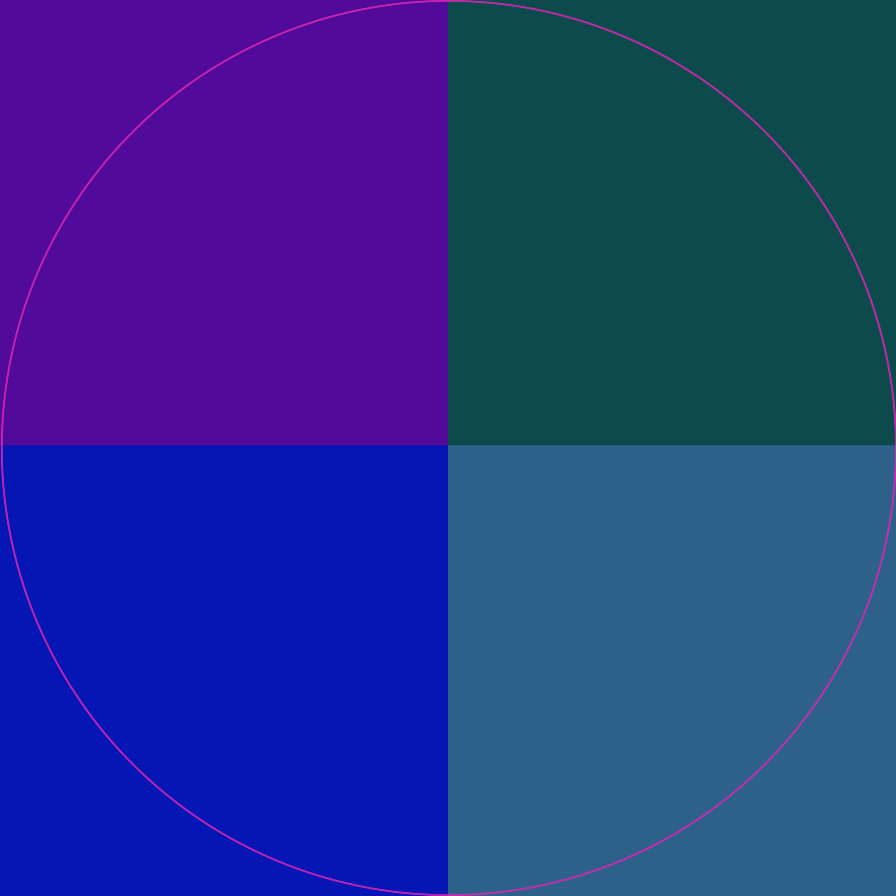
A WebGL 2 fragment shader for this background:

```glsl
#version 300 es
precision highp float;
// Four flat colour quadrants with a thin magenta ring touching the canvas edges.

uniform vec2 u_resolution;
out vec4 fragColor;

const vec3 PURPLE = vec3(0.318, 0.040, 0.600);
const vec3 GREEN = vec3(0.052, 0.292, 0.298);
const vec3 BLUE = vec3(0.025, 0.085, 0.710);
const vec3 STEEL = vec3(0.178, 0.382, 0.542);
const vec3 MAGENTA = vec3(0.840, 0.150, 0.700);

const vec2 SPLIT = vec2(0.500, 0.503);
const vec2 RING_CENTER = vec2(0.501, 0.500);
const float RING_RADIUS = 0.499;
const float RING_HALF_WIDTH = 0.0011;
const float RING_OPACITY = 0.85;

// Colour of the four quadrants, blended over one pixel at the seams
vec3 quadrants(vec2 uv, float pixel) {
    vec2 side = smoothstep(-0.5 * pixel, 0.5 * pixel, uv - SPLIT);
    vec3 lower = mix(BLUE, STEEL, side.x);
    vec3 upper = mix(PURPLE, GREEN, side.x);
    return mix(lower, upper, side.y);
}

// Coverage of the thin circle outline
float ringMask(vec2 uv, float pixel) {
    float edge = abs(length(uv - RING_CENTER) - RING_RADIUS) - RING_HALF_WIDTH;
    return 1.0 - smoothstep(-0.5 * pixel, 0.5 * pixel, edge);
}

void main() {
    float size = min(u_resolution.x, u_resolution.y);
    float pixel = 1.0 / size;
    vec2 uv = (gl_FragCoord.xy - 0.5 * u_resolution) / size + 0.5;

    vec3 color = quadrants(uv, pixel);
    color = mix(color, MAGENTA, RING_OPACITY * ringMask(uv, pixel));
    fragColor = vec4(color, 1.0);
}
```
